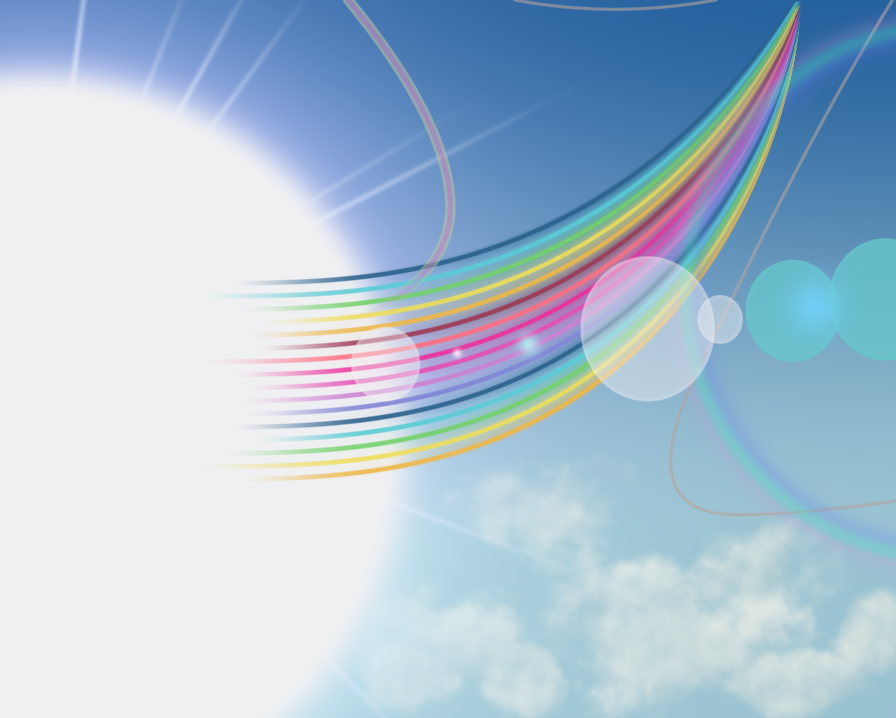
This background is drawn by a Shadertoy shader. Its source:

```glsl
// A bright sun in a blue sky with low clouds, crossed by a fan of coloured stripes.
// The fan is a coordinate between two curves, clouds are noise blobs, threads are
// Bezier curves and the flare is a loop of discs. Lengths are in canvas heights.

#define SUN_POS vec2(.049, .381)
#define SUN_RADIUS .485
#define RAY_POS vec2(.049, .487)
#define GLOW_REACH .19
#define STRIPE_GAPS 15.
#define RING_POS vec2(1.326, .593)
#define RING_RADIUS .369
#define CLOUD_SCALE 11.
#define SKY_TOP vec3(.13, .37, .61)
#define SKY_LOW vec3(.6, .76, .82)
#define LAVENDER vec3(.69, .74, .96)
#define SUN_WHITE vec3(.94, .94, .95)

// Stripe colours, repeated from the top of the fan downwards
const vec3 STRIPES[11] = vec3[11](
  vec3(.16, .38, .55), vec3(.35, .8, .83), vec3(.45, .82, .42), vec3(.93, .87, .35),
  vec3(.93, .72, .28), vec3(.62, .22, .32), vec3(1, .42, .5), vec3(.93, .18, .6),
  vec3(.9, .3, .7), vec3(.8, .5, .82), vec3(.5, .52, .83));
// Cloud blobs: centre, radii
const vec4 CLOUDS[7] = vec4[7](
  vec4(.774, .283, .13, .075), vec4(.59, .12, .13, .1), vec4(.725, .055, .075, .05),
  vec4(.91, .11, .15, .11), vec4(1.06, .18, .12, .08), vec4(1.12, .045, .14, .05),
  vec4(1.23, .11, .07, .08));
// Sun rays: angle, reach, strength
const vec3 RAYS[8] = vec3[8](
  vec3(1.44, .75, .7), vec3(1.193, .65, .4), vec3(1.061, .7, .6), vec3(.94, .7, .5),
  vec3(.48, .88, .6), vec3(.546, .75, .35), vec3(-.36, .9, .7), vec3(-.785, .85, .9));
// Flare discs: centre, radius, teal amount
const vec4 DISCS[5] = vec4[5](
  vec4(.537, .493, .052, 0), vec4(.902, .542, .101, 0), vec4(1.003, .555, .034, 0),
  vec4(1.104, .567, .071, 1), vec4(1.233, .583, .085, 1));

float hash(vec2 p) {
  vec3 q = fract(p.xyx * .1031);
  q += dot(q, q.yzx + 33.33);
  return fract((q.x + q.y) * q.z);
}
float noise(vec2 p) {
  vec2 i = floor(p), f = fract(p), e = vec2(1, 0);
  f = f * f * (3. - 2. * f);
  return mix(mix(hash(i), hash(i + e), f.x), mix(hash(i + e.yx), hash(i + e.xx), f.x), f.y);
}
float fbm(vec2 p) {
  float sum = 0., amp = .5;
  for (int i = 0; i < 5; i++, amp *= .5) {
    sum += amp * noise(p);
    p = mat2(1.6, 1.2, -1.2, 1.6) * p + 7.3;
  }
  return sum;
}
// Distance to a quadratic Bezier curve, walked in short segments
float curve(vec2 p, vec2 a, vec2 b, vec2 c) {
  float best = 9.;
  vec2 from = a;
  for (int i = 1; i <= 16; i++) {
    float t = float(i) / 16.;
    vec2 to = mix(mix(a, b, t), mix(b, c, t), t), s = to - from, q = p - from;
    best = min(best, length(q - s * clamp(dot(q, s) / dot(s, s), 0., 1.)));
    from = to;
  }
  return best;
}
float spot(vec2 p, vec2 centre, float size) {
  vec2 q = (p - centre) / size;
  return exp(-dot(q, q));
}
vec3 stripe(float i) { return STRIPES[int(clamp(i, 0., STRIPE_GAPS)) % 11]; }

vec3 addClouds(vec3 col, vec2 p) {
  float blob = -1.;
  for (int i = 0; i < 7; i++)
    blob = max(blob, 1. - length((p - CLOUDS[i].xy) / CLOUDS[i].zw));
  float n = fbm(p * CLOUD_SCALE), lit = n - fbm((p + vec2(-.012, .02)) * CLOUD_SCALE);
  float cover = smoothstep(-.05, .55, blob + (n - .5) * 1.7);
  vec3 cloud = mix(vec3(.7, .8, .82), vec3(.91, .92, .89), clamp(.55 + 2.5 * lit, 0., 1.));
  return mix(col, cloud, .85 * cover);
}
vec3 addSun(vec3 col, vec2 p) {
  float d = max(length(p - SUN_POS) - SUN_RADIUS, 0.);
  vec3 halo = mix(vec3(.8, .91, .96), LAVENDER, smoothstep(.2, .6, p.y));
  col = mix(col, halo, exp(-d / GLOW_REACH));
  vec2 q = p - RAY_POS;
  float len = length(q), angle = atan(q.y, q.x), beams = 0.;
  for (int i = 0; i < 8; i++) {
    float off = (angle - RAYS[i].x) * len / .0045;
    beams += RAYS[i].z * exp(-off * off) * (1. - smoothstep(.35, RAYS[i].y, len));
  }
  col = mix(col, vec3(.88, .92, 1), min(beams, .9));
  return mix(col, SUN_WHITE, exp(-d * d / .0016));
}
vec3 addFan(vec3 col, vec2 p) {
  float u = clamp((p.x - .326) / .782, 0., 1.), v = clamp((p.x - .277) / .839, 0., 1.);
  float top = .606 + .394 * mix(pow(u, 2.5), pow(u, 6.), .15);
  float low = 1. - .668 * pow(1. - pow(v, 2.8), .6);
  float s = STRIPE_GAPS * (top - p.y) / max(top - low, .004);
  float aa = clamp(fwidth(s), .02, .5), i = floor(s + .5), mid = STRIPE_GAPS * .5;
  float inside = 1. - smoothstep(mid + .1, mid + .5, abs(s - mid));
  inside *= 1. - smoothstep(1.105, 1.118, p.x);
  vec3 wash = mix(stripe(floor(s)), stripe(floor(s) + 1.), smoothstep(0., 1., fract(s)));
  col = mix(col, wash, inside * .6 * smoothstep(.4, 1., p.x));
  float line = 1. - smoothstep(.15 - .5 * aa, .17 + aa, abs(s - i));
  line *= smoothstep(.25 + .12 * hash(vec2(i, 4)), .52, p.x);
  return mix(col, stripe(i), inside * line * mix(.9, .45, smoothstep(.8, 1.1, p.x)));
}
vec3 addThreads(vec3 col, vec2 p, float px) {
  vec2 a = vec2(.627, .723), b = vec2(.977, .495), c = vec2(1.026, .283);
  float d = min(curve(p, vec2(.485, 1), vec2(.619, .837), a),
                curve(p, a, vec2(.635, .609), vec2(.472, .544)));
  vec3 tint = mix(vec3(.8, .56, .72), vec3(.7, .77, .66), smoothstep(.002, .005, d));
  d = 1. - smoothstep(.006, .007 + px, d);
  col = mix(col, tint, .6 * d * smoothstep(.54, .66, p.y));
  d = min(curve(p, vec2(1.243, 1), vec2(1.12, .8), b), curve(p, b, vec2(.871, .283), c));
  d = min(d, curve(p, c, vec2(1.107, .282), vec2(1.26, .304)));
  d = min(d, curve(p, vec2(.717, 1), vec2(.855, .974), vec2(.997, 1)));
  return mix(col, vec3(.7, .64, .62), .6 - .6 * smoothstep(.001, .002 + px, d));
}
vec3 addFlare(vec3 col, vec2 p, float px) {
  // Rainbow ring: blue inside, green between, pink outside
  float w = (length(p - RING_POS) - RING_RADIUS) / .022;
  vec3 hue = mix(vec3(.4, .5, .95), vec3(.35, .82, .78), smoothstep(-.8, .1, w));
  hue = mix(hue, vec3(.78, .6, .85), smoothstep(.2, .9, w));
  col = mix(col, hue, .38 * exp(-w * w));
  for (int i = 0; i < 5; i++) {
    vec4 disc = DISCS[i];
    float d = length((p - disc.xy) / vec2(.925, 1)) - disc.z;
    float alpha = mix(.45, .75, disc.w) + .1 * smoothstep(-.008, 0., d);
    vec3 tint = mix(SUN_WHITE, vec3(.4, .78, .8), disc.w);
    col = mix(col, tint, alpha * (1. - smoothstep(-px, px, d)));
  }
  col = mix(col, vec3(.45, .82, 1), .8 * spot(p, vec2(1.135, .573), .035));
  col = mix(col, vec3(.7, .95, .95), .85 * spot(p, vec2(.736, .52), .014));
  return mix(col, vec3(1, .92, .97), .9 * spot(p, vec2(.637, .508), .006));
}

void mainImage(out vec4 fragColor, in vec2 fragCoord) {
  vec2 p = fragCoord / iResolution.y;
  float px = 1. / iResolution.y;
  vec3 col = mix(SKY_LOW, SKY_TOP, smoothstep(.25, 1.05, p.y));
  col = addFan(addSun(addClouds(col, p), p), p);
  col = addFlare(addThreads(col, p, px), p, px);
  fragColor = vec4(col, 1);
}
```
